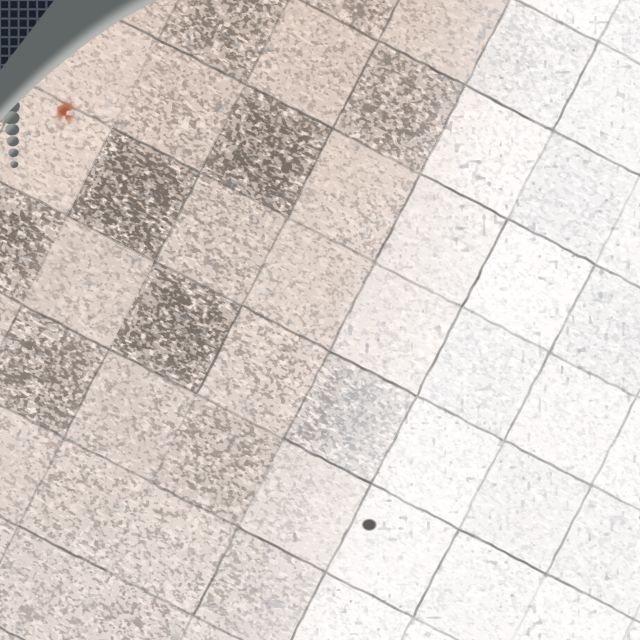
Give the GLSL for this texture, as a three.js fragment shader.

```glsl
// Sunlit, weathered square paving on the slant, with a metal rail and finial in one corner
varying vec2 vUv;

const vec2 ORIGIN = vec2(0.3125, 0.7305);      // one joint crossing
const vec2 ROW_AXIS = vec2(0.8894, -0.4571);   // tile x, down to the right
const vec2 COL_AXIS = vec2(-0.4571, -0.8894);  // tile y, down to the left
const vec2 TILE = vec2(0.1535, 0.1552);
const vec2 GRAINS = vec2(25.0, 33.0);          // grains across one tile
const float JOINT = 0.0019;                    // half width
const float SOFT = 0.0015;
const vec3 LOW_STONE = vec3(0.895, 0.855, 0.83);
const vec3 HIGH_STONE = vec3(0.88, 0.81, 0.765);
const vec3 SUN_STONE = vec3(0.995, 0.985, 0.98);
const vec3 WARM_PIT = vec3(0.39, 0.35, 0.32);
const vec3 COOL_PIT = vec3(0.50, 0.52, 0.55);
const vec3 JOINT_COLOR = vec3(0.37, 0.36, 0.35);
const vec3 RUST = vec3(0.66, 0.36, 0.24);
const vec3 METAL = vec3(0.38, 0.40, 0.40);
const vec3 METAL_LIGHT = vec3(0.70, 0.71, 0.70);
const vec3 MESH_DARK = vec3(0.11, 0.13, 0.16);
const vec3 MESH_WIRE = vec3(0.30, 0.33, 0.38);

float hash(vec2 p) {
  vec3 q = fract(vec3(p.xyx) * 0.1031);
  q += dot(q, q.yzx + 33.33);
  return fract((q.x + q.y) * q.z);
}

float noise(vec2 p) {
  vec2 i = floor(p), f = fract(p);
  f = f * f * (3.0 - 2.0 * f);
  return mix(mix(hash(i), hash(i + vec2(1.0, 0.0)), f.x),
             mix(hash(i + vec2(0.0, 1.0)), hash(i + 1.0), f.x), f.y);
}

float sunlight(vec2 p) {
  return smoothstep(0.28, 0.56, p.x - 0.35 * p.y);
}

// Coarse wear alternates between tiles, except in two clean patches
float tileWear(vec2 id, vec2 center) {
  float odd = mod(id.x + id.y, 2.0);
  float dirty = smoothstep(0.8, 1.4, length(id - vec2(1.5, -0.5)))
              * smoothstep(0.6, 1.1, length(id - vec2(-2.0, -0.5)));
  float fade = smoothstep(0.18, 0.4, center.y);
  float core = mix(1.0, 0.45, smoothstep(1.0, 3.2, length(id)));
  return dirty * (0.8 * odd * fade * core + 0.2 * hash(id + 71.0));
}

vec3 paving(vec2 uv) {
  vec2 d = uv - ORIGIN;
  vec2 grid = vec2(dot(d, ROW_AXIS), dot(d, COL_AXIS)) / TILE;
  vec2 id = floor(grid), cell = fract(grid) - 0.5;
  vec2 mid = (id + 0.5) * TILE;
  vec2 center = ORIGIN + ROW_AXIS * mid.x + COL_AXIS * mid.y;
  float sun = mix(sunlight(uv), sunlight(center), 0.5);
  float shade = 1.0 - sun;
  float wear = tileWear(id, center) * mix(0.35, 1.0, smoothstep(0.0, 0.6, shade));

  // Stone tone and broad stains
  float patches = noise(uv * 15.0 + 5.0) * 0.6 + noise(uv * 37.0) * 0.4;
  vec3 color = mix(mix(LOW_STONE, HIGH_STONE, uv.y), SUN_STONE, sun);
  color += (hash(id + 19.0) - 0.5) * 0.03 + (patches - 0.5) * 0.05 * shade;

  // Fine pitted gravel, strongest inside worn tiles
  vec2 g = grid * GRAINS;
  float grain = noise(g + noise(g * 0.5)) * 0.6 + noise(g * 1.7 + 31.0) * 0.4;
  float inner = 1.0 - smoothstep(0.22, 0.54, max(abs(cell.x), abs(cell.y)));
  float rough = wear * mix(0.6, 1.0, inner) + 0.32 * patches;
  float pits = smoothstep(0.48 - 0.2 * rough, 0.84 - 0.2 * rough, grain);
  float pitAmount = clamp(0.2 + 0.55 * rough, 0.0, 0.75) * mix(0.4, 1.0, shade);
  vec3 pitColor = mix(WARM_PIT, COOL_PIT, smoothstep(0.1, 0.6, sun));
  color = mix(color, pitColor, 0.3 * wear * mix(0.6, 1.0, inner));
  color = mix(color, pitColor, pits * pitAmount);
  float pebbles = smoothstep(0.52, 0.85, noise(g * vec2(0.8, 1.2) + 83.0));
  color += pebbles * (0.05 + 0.14 * wear) * mix(0.5, 1.0, shade);
  float freckles = smoothstep(0.78, 0.95, noise(uv * 115.0 + 13.0));
  color = mix(color, COOL_PIT, freckles * patches * 0.5);

  // Broken joints, each edge with its own strength
  vec2 line = floor(grid + 0.5);
  vec2 away = abs(grid - line + (noise(uv * 60.0) - 0.5) * 0.018) * TILE;
  vec2 strength = vec2(mix(0.1, 0.85, hash(vec2(line.x, id.y) + 7.0)),
                       mix(0.35, 0.9, hash(vec2(id.x, line.y) + 57.0)));
  vec2 seam = (1.0 - smoothstep(JOINT - SOFT, JOINT + SOFT, away)) * strength;
  float joint = max(seam.x, seam.y) * mix(0.5, 1.0, noise(uv * 44.0 + 9.0));
  float crossing = 1.0 - smoothstep(0.001, 0.007, length(away));
  color = mix(color, JOINT_COLOR, max(joint, crossing * 0.6 * hash(line + 3.0)));

  // Rust stain and one dark pebble
  float rust = 1.0 - smoothstep(0.003, 0.023, length(uv - vec2(0.102, 0.825)));
  color = mix(color, RUST, rust * smoothstep(0.3, 0.6, noise(uv * 130.0)));
  float spot = length((uv - vec2(0.577, 0.180)) * vec2(0.9, 1.1));
  return mix(color, JOINT_COLOR, 1.0 - smoothstep(0.007, 0.012, spot));
}

void main() {
  vec3 color = paving(vUv);
  vec2 p = vec2(vUv.x, 1.0 - vUv.y);

  // Beaded finial hanging under the rail
  for (int i = 0; i < 6; i++) {
    float t = float(i) / 5.0;
    vec2 b = p - vec2(0.017 + 0.005 * t, 0.166 + 0.091 * t);
    float r = mix(0.014, 0.0065, t);
    float shine = 1.0 - smoothstep(-0.9, 0.5, (b.x + b.y) / r);
    vec3 bead = mix(METAL, METAL_LIGHT, 0.7 * shine);
    color = mix(color, bead, 1.0 - smoothstep(r - SOFT, r + SOFT, length(b * vec2(1.0, 1.2))));
  }

  // Curved rail with a bright lower lip, then wire mesh behind it
  float x = min(p.x, 0.4);
  float lip = (0.189 - 1.05 * x + 1.15 * x * x - p.y) * 0.72;
  vec3 rail = mix(METAL_LIGHT, METAL, smoothstep(0.002, 0.022, lip));
  color = mix(color, rail, smoothstep(-SOFT, SOFT, lip));
  float inside = (0.11 - 1.3 * p.x - p.y) * 0.61;
  vec2 wire = abs(fract(p / 0.0145) - 0.5);
  vec3 mesh = mix(MESH_DARK, MESH_WIRE, smoothstep(0.30, 0.46, max(wire.x, wire.y)));
  color = mix(color, mesh, smoothstep(-SOFT, SOFT, inside));

  gl_FragColor = vec4(clamp(color, 0.0, 1.0), 1.0);
}
```
